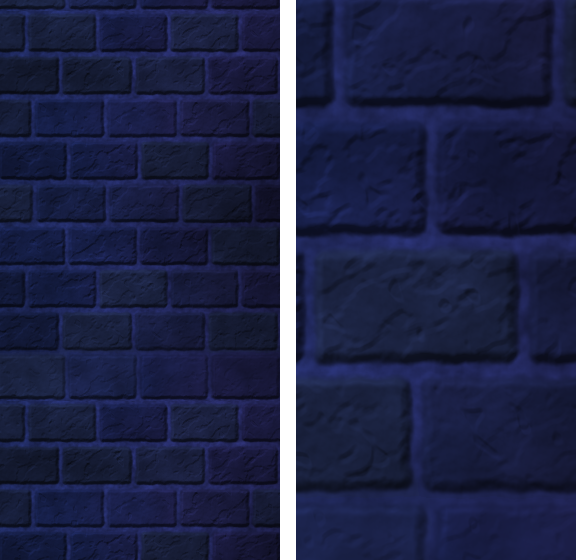
Left: the whole. Right: its middle third, enlarged.
This texture is drawn by a WebGL 1 fragment shader. Its source:

```glsl
precision highp float;
uniform vec2 u_resolution;

float hash(vec2 p) {
  vec3 q = fract(vec3(p.xyx) * 0.1031);
  q += dot(q, q.yzx + 33.33);
  return fract((q.x + q.y) * q.z);
}

float cornerSlope(vec2 cell, vec2 offset) {
  float angle = 6.2832 * hash(cell);
  return dot(vec2(cos(angle), sin(angle)), offset);
}

float gradientNoise(vec2 p) {
  vec2 i = floor(p), f = fract(p);
  vec2 w = f * f * f * (f * (f * 6.0 - 15.0) + 10.0);
  vec2 x = vec2(1.0, 0.0);
  return mix(
    mix(cornerSlope(i, f), cornerSlope(i + x, f - x), w.x),
    mix(cornerSlope(i + x.yx, f - x.yx), cornerSlope(i + 1.0, f - 1.0), w.x), w.y);
}

float fbm(vec2 p) {
  float sum = 0.0, amplitude = 0.6;
  for (int i = 0; i < 4; i++) {
    sum += amplitude * gradientNoise(p);
    p = mat2(1.6, 1.2, -1.2, 1.6) * p + 7.3;
    amplitude *= 0.5;
  }
  return sum;
}

// The courses recur after nine rows, the last one slightly taller
vec2 wrapCourses(vec2 p) {
  return vec2(p.x, mod(p.y - 0.0404, 1.393));
}

// x: signed distance to the brick edge, yz: brick id
vec3 brick(vec2 p) {
  p += 0.007 * vec2(fbm(p * 26.0 + 40.0), fbm(p * 26.0 + 90.0));
  float row = clamp(floor(p.y / 0.1523), 0.0, 8.0);
  float tall = row > 7.5 ? 0.1746 : 0.1523;
  float stagger = row > 7.5 ? 1.0 : mod(row, 2.0);
  float drift = clamp(0.6 - 2.0 * cos((row - 0.5) * 1.0472), -1.0, 1.0);
  float pitch = 0.2575 + 0.0035 * drift * (1.0 - 2.0 * stagger);
  float u = (p.x - 0.109 - 0.121 * stagger - 0.014 * drift) / pitch;
  vec2 q = vec2((fract(u) - 0.5) * pitch, p.y - row * 0.1523 - 0.5 * tall);
  vec2 r = abs(q) - 0.5 * vec2(pitch, tall) + vec2(0.0085, 0.0105) + 0.012;
  float d = length(max(r, 0.0)) + min(max(r.x, r.y), 0.0) - 0.012;
  return vec3(d, floor(u), row);
}

// Raised bricks with chiselled ledges, pits and grain
float relief(vec2 p) {
  p = wrapCourses(p);
  vec3 b = brick(p);
  float seed = hash(b.yz + 3.0);
  vec2 s = mat2(0.87, 0.5, -0.5, 0.87) * p + seed * 9.0;
  float ledge = smoothstep(0.02, 0.14, fbm(s * vec2(11.0, 24.0)));
  float pit = smoothstep(0.28, 0.42, gradientNoise(s * 38.0));
  float grain = fbm(p * 60.0);
  float body = 1.0 - smoothstep(-0.011, 0.005, b.x);
  float face = 1.0 - (0.08 + 0.22 * seed) * ledge - 0.2 * pit + 0.15 * grain;
  return mix(0.16 * grain, face, body);
}

void main() {
  vec2 uv = gl_FragCoord.xy / u_resolution;
  vec2 p = vec2(uv.x, 2.0 - 2.0 * uv.y);
  vec2 w = wrapCourses(p);
  vec3 b = brick(w);
  float tone = hash(b.yz + 17.0);

  // The last course blends back into the first
  float cloud = mix(fbm(w * 2.3 + 5.0), fbm(w * 2.3 + vec2(5.0, 1.796)),
                    smoothstep(1.1, 1.393, w.y));
  float blended = smoothstep(1.17, 1.22, w.y) * (1.0 - smoothstep(1.33, 1.38, w.y));

  // Brick faces: blue to the left, violet to the right, some greyer
  vec3 face = mix(vec3(0.070, 0.100, 0.234), vec3(0.097, 0.098, 0.232),
                  smoothstep(0.1, 0.9, uv.x + 0.6 * cloud));
  face = mix(face, vec3(0.090, 0.117, 0.210), 0.85 * smoothstep(0.3, 0.8, hash(b.yz + 51.0)));
  face *= 0.93 + 0.2 * tone;
  face *= 1.0 + 0.35 * fbm(w * 13.0);
  vec2 soot = (w - vec2(0.3, 0.23)) / vec2(0.26, 0.08);
  face *= 1.0 - 0.3 * exp(-dot(soot, soot));

  // Mortar, uneven in brightness
  vec3 mortar = mix(vec3(0.114, 0.154, 0.350), vec3(0.137, 0.144, 0.340), uv.x);
  mortar *= 1.0 + 0.5 * fbm(w * 16.0 + 30.0) + 0.2 * gradientNoise(w * 70.0);
  float joint = smoothstep(-0.005, 0.007, b.x) * (1.0 - 0.5 * blended);
  vec3 color = mix(face, mortar, joint);

  // Light from above, with a dark crease around each brick
  vec2 e = vec2(0.0014, 0.0028);
  float slope = (relief(p + e) - relief(p - e)) * (1.0 - 0.4 * blended);
  color *= 1.0 + clamp(slope * (slope > 0.0 ? 0.8 : 1.2), -0.5, 0.4);
  color *= 1.0 - 0.15 * exp(-b.x * b.x / 0.00002);

  // Broad uneven illumination
  vec2 shade = (w - vec2(1.0, 0.72)) / vec2(0.45, 0.3);
  color *= 1.0 - 0.32 * exp(-dot(shade, shade));
  color *= 1.03 + 0.3 * cloud + 0.1 * cos((uv.x - 0.45) * 4.0);
  gl_FragColor = vec4(color, 1.0);
}
```
